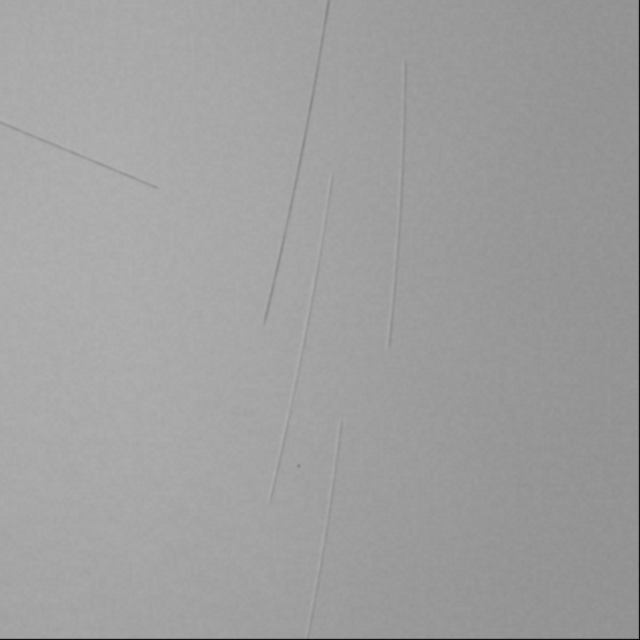
Reproduce this texture procedurally as a WebGL 2 fragment shader.

```glsl
#version 300 es
precision highp float;
// A softly lit grey sheet with fine grain and a few long shallow scratches.
// Light falls off from the left; grain is layered gradient noise, and each
// scratch is a slightly bowed line with a dark groove and a pale lip.
uniform vec2 u_resolution;
out vec4 fragColor;

const float LIT_TONE = 0.676;
const float SHADE_TONE = 0.577;
const float EDGE_TONE = 0.06;

vec2 hashGradient(vec2 cell) {
    vec3 h = fract(cell.xyx * vec3(0.1031, 0.1030, 0.0973));
    h += dot(h, h.yzx + 33.33);
    float angle = 6.2832 * fract((h.x + h.y) * h.z);
    return vec2(cos(angle), sin(angle));
}

float gradientNoise(vec2 p) {
    vec2 cell = floor(p), f = fract(p);
    vec2 u = f * f * f * (f * (f * 6.0 - 15.0) + 10.0);
    float a = dot(hashGradient(cell), f);
    float b = dot(hashGradient(cell + vec2(1, 0)), f - vec2(1, 0));
    float c = dot(hashGradient(cell + vec2(0, 1)), f - vec2(0, 1));
    float d = dot(hashGradient(cell + vec2(1, 1)), f - vec2(1, 1));
    return mix(mix(a, b, u.x), mix(c, d, u.x), u.y);
}

float lightFalloff(vec2 p, vec2 source) {
    float reach = length((p - source) * vec2(1.0, 0.65));
    return mix(LIT_TONE, SHADE_TONE, smoothstep(0.0, 0.95, reach));
}

float paperGrain(vec2 p) {
    float fine = gradientNoise(p * 155.0);
    float medium = gradientNoise(p * 72.0 + 19.0);
    float streaks = gradientNoise(vec2(p.x - p.y, p.y * 2.0 + p.x) * 17.0);
    float mottle = gradientNoise(p * 6.0 + 7.0);
    float streakShare = 1.0 - smoothstep(0.1, 0.7, length(p - vec2(0.15, 0.2)));
    return 0.017 * fine + 0.013 * medium + 0.009 * streaks * streakShare
         + 0.006 * mottle;
}

float bell(float x, float width) {
    return exp(-x * x / (width * width));
}

// Tone change of one scratch; across is signed, groove and lip are strengths.
float scratch(vec2 p, vec2 centre, vec2 axis, float halfLength, float bow,
              float groove, float lip) {
    vec2 q = p - centre;
    float along = dot(q, axis) / halfLength;
    float across = q.x * axis.y - q.y * axis.x + bow * (along * along - 0.5);
    float fade = 1.0 - smoothstep(0.93, 1.01, abs(along));
    float wear = 0.9 + 0.5 * gradientNoise(vec2(along * 9.0, halfLength * 90.0));
    float relief = lip * bell(across + 0.0032, 0.0028)
                 - groove * bell(across - 0.0010, 0.0026);
    return relief * fade * wear;
}

// Staggered, nearly upright scratches descending the sheet.
float uprightScratches(vec2 p) {
    float relief = 0.0;
    for (int i = 0; i < 4; i++) {
        float n = float(i);
        float shift = 0.14 * exp(-0.3 * n) * sin(2.1 * n - 0.4);
        vec2 centre = vec2(0.52 + shift, 0.75 - 0.07 * n * n);
        vec2 axis = normalize(vec2(0.15 - 0.9 * shift, 1.0));
        float halfLength = 0.25 + 0.02 * cos(3.1416 * n);
        float groove = 0.045 + 0.05 * exp(-2.0 * n);
        float lip = 0.032 * (1.0 - 0.6 * exp(-2.0 * n));
        relief += scratch(p, centre, axis, halfLength, 0.006, groove, lip);
    }
    return relief;
}

void main() {
    vec2 p = gl_FragCoord.xy / u_resolution;
    float tone = lightFalloff(p, vec2(0.1, 0.62)) + paperGrain(p);

    // Scratches: the upright group and one slanting in from the left.
    tone += uprightScratches(p);
    tone += scratch(p, vec2(0.115, 0.762), normalize(vec2(0.25, -0.104)),
                    0.147, 0.0, 0.085, 0.012);

    // A tiny dark fleck beside the long middle scratch.
    tone -= 0.12 * bell(length(p - vec2(0.467, 0.272)), 0.0028);

    // Thin dark rim along the right and bottom sides.
    float rim = min(1.0 - p.x, p.y);
    tone = mix(EDGE_TONE, tone, smoothstep(0.0006, 0.0030, rim));

    fragColor = vec4(vec3(tone), 1.0);
}
```
